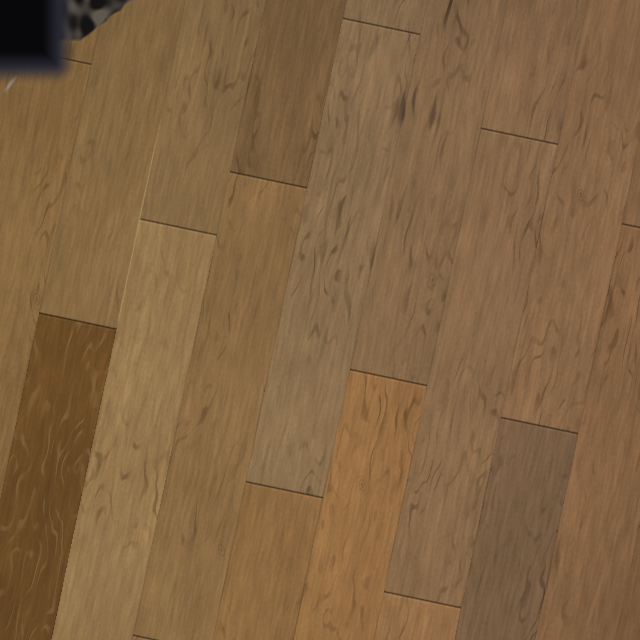
Write a WebGL 2 fragment shader that draws this texture.

```glsl
#version 300 es
precision highp float;
// Slanted oak floor planks with staggered joints, wood grain and a blurred dark object in one corner.
uniform vec2 u_resolution;
out vec4 fragColor;

// Per column: red level and blue ratio of the plank above, then below, its end joint.
const vec4 TONE[10] = vec4[10](
  vec4(.51, .50, .51, .50), vec4(.50, .53, .40, .39), vec4(.49, .55, .55, .55),
  vec4(.44, .53, .51, .52), vec4(.51, .59, .52, .48), vec4(.50, .57, .56, .47),
  vec4(.51, .56, .57, .50), vec4(.52, .54, .45, .58), vec4(.51, .53, .51, .52),
  vec4(.48, .50, .49, .51));
const float JOINT[10] = float[10](.069, .466, .290, .189, .658, .453, .782, .478, .143, .60);

vec2 hash2(vec2 p) {
  p = vec2(dot(p, vec2(127.1, 311.7)), dot(p, vec2(269.5, 183.3)));
  return fract(sin(p) * 43758.5) * 2. - 1.;
}

float noise(vec2 p) {
  vec2 i = floor(p), f = fract(p), s = f * f * f * (f * (f * 6. - 15.) + 10.);
  vec2 x = vec2(1, 0), y = vec2(0, 1);
  return mix(mix(dot(hash2(i), f), dot(hash2(i + x), f - x), s.x),
             mix(dot(hash2(i + y), f - y), dot(hash2(i + 1.), f - 1.), s.x), s.y);
}

float fbm(vec2 p) {
  float sum = 0., amp = 1.;
  for (int i = 0; i < 4; i++) {
    sum += amp * noise(p);
    p = p * 2.03 + 17.3;
    amp *= .5;
  }
  return sum;
}

float box(vec2 p, vec2 halfSize) {
  vec2 d = abs(p) - halfSize;
  return length(max(d, 0.)) + min(max(d.x, d.y), 0.);
}

// Soft line of the given half width
float line(float d, float w, float px) {
  return 1. - smoothstep(w - px, w + px, abs(d));
}

void main() {
  vec2 p = gl_FragCoord.xy / u_resolution;
  p.y = 1. - p.y;
  float px = 1. / min(u_resolution.x, u_resolution.y);

  // Plank frame: q.x runs across the boards, q.y along them
  vec2 q = vec2(.979 * p.x + .205 * p.y, .979 * p.y - .205 * p.x);
  float boardWidth = .1233, boardLength = .74;
  float across = (q.x - .037) / boardWidth;
  int column = clamp(int(floor(across)), 0, 9);
  float along = (q.y - JOINT[column]) / boardLength;
  float row = floor(along);
  vec2 seed = vec2(float(column) * 7.31, row * 13.7);
  vec2 tone = row < 0. ? TONE[column].xy : TONE[column].zw;
  vec3 color = tone.x * vec3(1, .47 + .57 * tone.y, tone.y);

  // Broad stains and fine fibres
  color *= 1. + .10 * fbm(q * vec2(9, 4) + seed);
  color *= 1. + .10 * noise(q * vec2(75, 6) + seed);
  color *= 1. + .13 * noise(q * vec2(210, 24) + seed);
  color *= 1. + .06 * noise(q * vec2(330, 170));

  // Cathedral grain: contours of a stretched noise field, broken into strokes
  float field = across * 3.5 + 5. * fbm(q * vec2(10, 3.2) + seed);
  field += .5 * noise(q * vec2(60, 22) + seed);
  float contour = smoothstep(.45, 1., sin(6.283 * field));
  float strokes = smoothstep(-.3, .35, noise(q * vec2(85, 17) + seed));
  float patches = smoothstep(-.25, .45, fbm(q * vec2(9, 3) + seed.yx + 4.));
  float grain = contour * strokes * patches;
  float darkBoard = 1. - smoothstep(.40, .43, tone.x);
  color = mix(color, color * vec3(.69, .67, .66), .75 * grain * (1. - darkBoard));
  color = mix(color, vec3(.52, .40, .28), .55 * contour * strokes * darkBoard);

  // Coarse black pores on the most weathered boards
  float weathered = exp(-pow((q.x - .685) / .055, 2.)) * (1. - smoothstep(.25, .46, q.y));
  weathered += .45 * exp(-pow((q.x - .59) / .05, 2.)) * (1. - smoothstep(.2, .6, q.y));
  vec2 bent = q + vec2(.012 * noise(q * vec2(12, 14)), 0);
  float pores = smoothstep(.12, .42, noise(bent * vec2(115, 13) + 3.));
  pores *= smoothstep(-.3, .3, noise(q * vec2(24, 9) + 8.));
  color = mix(color, vec3(.20, .16, .13), .75 * pores * weathered);

  // A few small knots with rings
  for (int i = 0; i < 5; i++) {
    vec2 center = vec2(.5) + .48 * hash2(vec2(float(i) * 3.7, 5.2));
    vec2 d = (p - center) * mat2(.979, -.205, .205, .979) * vec2(1.8, 1);
    float r = length(d) + .004 * noise(p * 60.);
    color *= 1. - .16 * exp(-r * r * 5000.) * (.6 + .4 * sin(r * 900.));
  }

  // Seams between boards and crisp dark end joints
  float side = (across - floor(across + .5)) * boardWidth;
  float end = (along - floor(along + .5)) * boardLength;
  float wear = .5 + noise(vec2(floor(across + .5) * 5.3, q.y * 9.));
  color *= 1. - .24 * wear * line(side, .0009, px);
  color *= 1. - .48 * line(end, .0011, px);
  color *= 1. + .07 * line(end - .003, .001, px);
  float gap = line(q.x - .2837, .0009, px) * smoothstep(.08, .2, q.y) * (1. - smoothstep(.44, .47, q.y));
  color = mix(color, vec3(.69, .59, .39), .7 * gap);

  // Uneven room light: golden at left, redder at right
  color *= mix(vec3(1.02, 1.04, .97), vec3(1, .97, .98), smoothstep(.1, .95, p.x));
  color *= 1.03 - .11 * smoothstep(.35, .85, length(p - vec2(.5, .55)));

  // Corner object: a folded grey strap beside a blurred black block
  float strap = max(p.x + 1.25 * p.y - .205 + .008 * noise(p * 50.), p.y - .062);
  vec3 strapColor = mix(vec3(.08, .07, .07), vec3(.37, .34, .30), smoothstep(-.1, .3, noise(p * vec2(42, 30))));
  color = mix(color, strapColor, 1. - smoothstep(-.004, .004, strap));
  float block = box(p - vec2(.02, .02), vec2(.065, .078)) - .012;
  color = mix(color, vec3(.17, .17, .21), 1. - smoothstep(-.010, .024, block));
  color = mix(color, vec3(.03, .03, .04), 1. - smoothstep(-.035, .002, block));
  float glint = line(p.x + .7 * p.y - .108, .003, .003) * smoothstep(.115, .13, p.y) * (1. - smoothstep(.135, .147, p.y));
  color = mix(color, vec3(.62, .60, .60), .6 * glint);

  fragColor = vec4(clamp(color, 0., 1.), 1);
}
```
